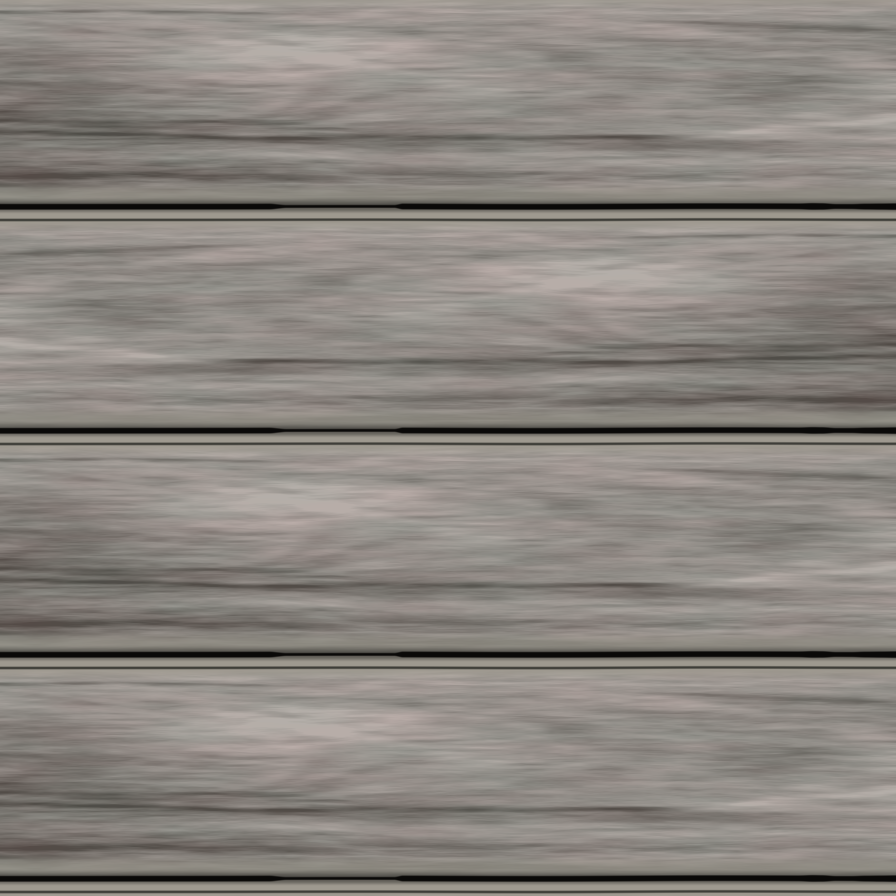
Reproduce this texture procedurally as a Shadertoy shader.

```glsl
// Four weathered grey deck boards with arched grain, dark gaps and a grooved lip.

const float BOARDS = 4.0;          // boards down the canvas
const float GAP_OFFSET = 0.2305;   // first gap, measured from the top
const float MIRRORED_ROW = 0.0;    // board laid the other way round
const float GAP_HALF = 0.0125;     // half widths in board heights
const float GROOVE_HALF = 0.0055;
const float GROOVE_POS = 0.059;
const vec2 ARCH_APEX = vec2(0.88, 0.45);
const float ARCH_BEND = 4.8;
const float ARCH_RINGS = 9.0;
const int CRACKS = 22;

const vec3 WOOD_DARK = vec3(0.37, 0.35, 0.33);
const vec3 WOOD_MID = vec3(0.57, 0.55, 0.53);
const vec3 WOOD_LIGHT = vec3(0.68, 0.65, 0.63);
const vec3 LIP = vec3(0.62, 0.60, 0.56);
const vec3 EDGE = vec3(0.56, 0.55, 0.51);
const vec3 GROOVE = vec3(0.20, 0.20, 0.18);
const vec3 GAP = vec3(0.04, 0.035, 0.03);

float hash(vec2 p) {
    vec3 q = fract(p.xyx * vec3(0.1031, 0.1030, 0.0973));
    q += dot(q, q.yzx + 33.33);
    return fract((q.x + q.y) * q.z);
}

float noise(vec2 p) {
    vec2 i = floor(p), f = fract(p);
    f = f * f * (3.0 - 2.0 * f);
    return mix(mix(hash(i), hash(i + vec2(1, 0)), f.x),
               mix(hash(i + vec2(0, 1)), hash(i + vec2(1, 1)), f.x), f.y);
}

float fbm(vec2 p) {
    float sum = 0.0, amp = 0.5;
    for (int i = 0; i < 4; i++) {
        sum += amp * noise(p);
        p = p * 2.03 + 17.3;
        amp *= 0.5;
    }
    return sum / 0.9375;
}

// Smooth blob with given centre and radii.
float blob(vec2 p, vec2 centre, vec2 radii) {
    vec2 d = (p - centre) / radii;
    return exp(-dot(d, d));
}

// Soft tapering line from x = a to b at height v, tilted by slope.
float streak(vec2 p, float a, float b, float v, float slope, float width) {
    float wobble = 0.025 * (noise(vec2(p.x * 7.0, v * 91.0)) - 0.5);
    float d = (p.y - v - slope * (p.x - a) - wobble) / width;
    float ends = smoothstep(a - 0.05, a + 0.05, p.x) * smoothstep(b + 0.05, b - 0.05, p.x);
    return exp(-d * d) * ends * (0.55 + 0.45 * noise(vec2(p.x * 25.0, v * 37.0)));
}

// Wood of one board; p.x runs along it, p.y from its top to its bottom.
vec3 wood(vec2 p) {
    vec2 warped = p + vec2(0.10, 0.05) * (vec2(fbm(p * vec2(5, 9)), fbm(p * vec2(4, 7) + 40.0)) - 0.5);

    // Nested arches fade into straight grain towards the board edges.
    vec2 d = warped - ARCH_APEX;
    float ring = d.x + ARCH_BEND * d.y * d.y;
    float arches = noise(vec2(ring * ARCH_RINGS, 3.0)) * 0.65
                 + noise(vec2(ring * ARCH_RINGS * 2.7, 9.0)) * 0.35;
    float archMask = smoothstep(0.10, 0.22, p.y) * smoothstep(0.72, 0.58, p.y);
    float straight = fbm(vec2(warped.x * 2.5, warped.y * 22.0));
    float fine = fbm(vec2(p.x * 22.0, warped.y * 75.0));
    float tone = 0.42 * (mix(straight, arches, 0.55 * archMask) - 0.5) + 0.28 * (fine - 0.5);

    // Broad light and dark areas.
    tone += 0.18 * blob(p, vec2(0.35, 0.34), vec2(0.16, 0.10));
    tone += 0.12 * blob(p, vec2(0.6, 0.10), vec2(0.9, 0.05));
    tone += 0.10 * blob(p, vec2(1.0, 0.62), vec2(0.2, 0.12));
    tone -= 0.20 * blob(p, vec2(0.0, 0.72), vec2(0.30, 0.28));
    tone -= 0.13 * blob(p, vec2(0.86, 0.47), vec2(0.10, 0.10));
    tone -= 0.15 * blob(p, vec2(0.52, 0.85), vec2(0.16, 0.025));

    // Long grain lines, then pale veins.
    tone -= 0.32 * streak(p, -0.1, 0.75, 0.68, 0.01, 0.012);
    tone -= 0.24 * streak(p, -0.1, 0.32, 0.62, 0.0, 0.010);
    tone -= 0.24 * streak(p, -0.1, 0.30, 0.12, 0.03, 0.010);
    tone -= 0.22 * streak(p, 0.74, 1.1, 0.17, 0.16, 0.012);
    tone -= 0.22 * streak(p, -0.1, 0.35, 0.86, 0.03, 0.018);
    tone -= 0.28 * streak(p, 0.47, 0.54, 0.39, -0.1, 0.009);
    tone += 0.22 * streak(p, 0.24, 0.44, 0.27, 0.55, 0.025);
    tone += 0.22 * streak(p, 0.80, 1.1, 0.69, -0.38, 0.014);

    // Scattered short cracks.
    for (int i = 0; i < CRACKS; i++) {
        float k = float(i);
        float start = hash(vec2(k, 1.0));
        float v = mix(0.14, 0.90, hash(vec2(k, 2.0)));
        tone -= 0.17 * streak(p, start, start + 0.15 * hash(vec2(k, 3.0)), v, 0.04, 0.008);
    }

    vec3 col = mix(WOOD_MID, WOOD_LIGHT, clamp(tone * 5.0, 0.0, 1.3));
    col = mix(col, WOOD_DARK, clamp(-tone * 3.2, 0.0, 1.25));
    float hue = fbm(p * vec2(9, 14) + 70.0) - 0.5;
    return col + hue * vec3(0.035, -0.015, -0.005);
}

void mainImage(out vec4 fragColor, in vec2 fragCoord) {
    vec2 uv = fragCoord / iResolution.xy;
    float down = (1.0 - uv.y - GAP_OFFSET) * BOARDS;
    float row = floor(down), v = fract(down);
    float aa = BOARDS / iResolution.y;
    float along = row == MIRRORED_ROW ? 1.0 - uv.x : uv.x;
    vec3 col = wood(vec2(along, v));

    // Rounded lower edge and upper lip.
    col = mix(col, EDGE, 0.7 * smoothstep(0.89, 0.95, v));
    col *= 1.0 - 0.45 * smoothstep(0.955, 1.0, v);
    col = mix(LIP, col, smoothstep(0.055, 0.12, v));
    col *= 1.0 - 0.35 * smoothstep(0.035, 0.01, v);

    // Thin groove below the lip.
    float bow = 0.006 * (noise(vec2(uv.x * 5.0, 2.0)) - 0.5);
    float groove = smoothstep(GROOVE_HALF + aa, GROOVE_HALF - aa, abs(v - GROOVE_POS - bow));
    col = mix(col, GROOVE, 0.9 * groove);

    // Open gap, pinched along one stretch and ragged near the right end.
    float gapDist = abs(fract(down + 0.5) - 0.5 - bow);
    float pinch = smoothstep(0.30, 0.32, uv.x) * smoothstep(0.45, 0.44, uv.x);
    float ragged = smoothstep(0.89, 0.92, uv.x) * (noise(vec2(uv.x * 60.0, 5.0)) - 0.3);
    float gapHalf = GAP_HALF * (1.0 - 0.5 * pinch + 0.5 * ragged);
    col = mix(col, GAP, smoothstep(gapHalf + aa, gapHalf - aa, gapDist));

    fragColor = vec4(clamp(col, 0.0, 1.0), 1.0);
}
```
